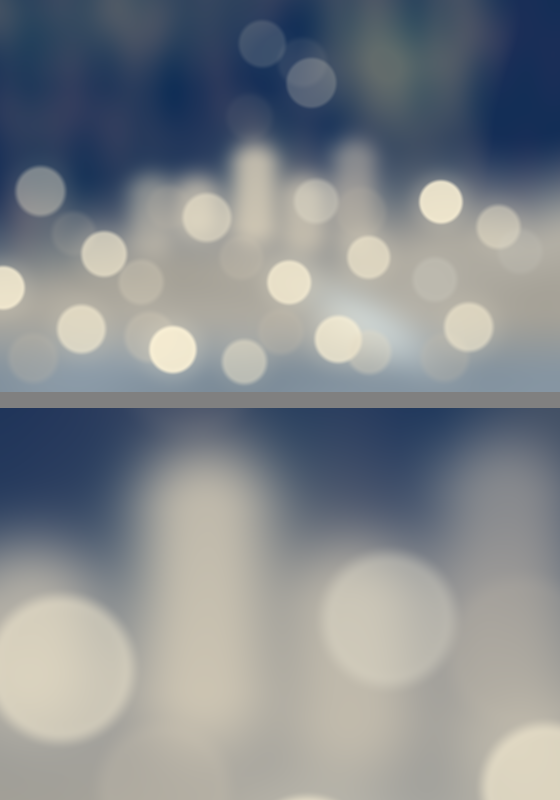
Top: the whole. Bottom: its middle third, enlarged.
Give the GLSL for this background, as a Shadertoy shader.

```glsl
// Defocused evening lights: pale bokeh discs over a warm haze and a deep blue backdrop.

const vec3 NAVY = vec3(0.09, 0.18, 0.34);
const vec3 OLIVE = vec3(0.38, 0.42, 0.42);
const vec3 WARM_HAZE = vec3(0.68, 0.665, 0.625);
const vec3 COOL_HAZE = vec3(0.51, 0.57, 0.62);
const vec3 CREAM = vec3(0.98, 0.94, 0.83);
const vec3 SAND = vec3(0.77, 0.73, 0.66);
const vec3 ICE = vec3(0.84, 0.89, 0.90);

vec2 hash22(vec2 p) {
    vec3 q = fract(vec3(p.xyx) * vec3(0.1031, 0.1030, 0.0973));
    q += dot(q, q.yzx + 33.33);
    return fract((q.xx + q.yz) * q.zy);
}

float gradientDot(vec2 cell, vec2 offset) {
    return dot(hash22(cell + 17.0) * 2.0 - 1.0, offset);
}

float gradientNoise(vec2 p) {
    vec2 i = floor(p), f = fract(p);
    vec2 u = f * f * f * (f * (f * 6.0 - 15.0) + 10.0);
    vec2 e = vec2(1.0, 0.0);
    float low = mix(gradientDot(i, f), gradientDot(i + e, f - e), u.x);
    float high = mix(gradientDot(i + e.yx, f - e.yx), gradientDot(i + 1.0, f - 1.0), u.x);
    return mix(low, high, u.y);
}

// Soft elliptical spot, 1 at its centre
float spot(vec2 p, vec2 centre, vec2 size) {
    vec2 d = (p - centre) / size;
    return exp(-dot(d, d));
}

vec3 backdrop(vec2 uv, vec2 p) {
    float veil = gradientNoise(p * vec2(4.5, 2.6));
    float smear = gradientNoise(p * vec2(8.0, 5.0) + 40.0);

    // Dark upper part with olive patches
    float pale = 0.12 + 0.55 * veil + 0.30 * smear;
    pale += 0.32 * smoothstep(0.76, 0.98, uv.y);
    pale += 0.75 * spot(uv, vec2(0.73, 0.82), vec2(0.15, 0.15));
    pale -= 0.60 * smoothstep(0.82, 1.0, uv.x);
    pale -= 0.30 * spot(uv, vec2(0.5, 0.9), vec2(0.07, 0.14));
    vec3 sky = mix(NAVY, OLIVE, clamp(pale, 0.0, 1.0));
    sky += vec3(0.07, 0.0, 0.01) * smear;

    // Haze that rises to the right
    vec3 haze = mix(COOL_HAZE, WARM_HAZE, smoothstep(0.02, 0.22, uv.y));
    haze += 0.08 * gradientNoise(p * vec2(2.5, 5.0) + 9.0);
    float horizon = 0.46 + 0.08 * smoothstep(0.55, 0.95, uv.x);
    horizon -= 0.10 * (1.0 - smoothstep(0.0, 0.3, uv.x));
    horizon += 0.10 * gradientNoise(p * vec2(4.0, 1.0) + 70.0);
    vec3 color = mix(haze, sky, smoothstep(horizon - 0.18, horizon + 0.15, uv.y));
    return mix(color, SAND, 0.40 * spot(uv, vec2(0.52, 0.48), vec2(0.16, 0.15)));
}

// Tall blurred columns of light
vec3 addColumns(vec3 color, vec2 p, float aspect) {
    for (int i = 0; i < 5; i++) {
        float k = float(i);
        vec2 rnd = hash22(vec2(k, 5.0));
        vec2 centre = vec2(aspect * (0.24 + 0.095 * k + 0.03 * rnd.y), 0.44 + 0.07 * rnd.x);
        vec2 d = abs(p - centre);
        float reach = mix(0.02, 0.10, fract(0.4 + k * 0.618));
        float dist = length(vec2(d.x, max(d.y - reach, 0.0)));
        float glow = exp(-pow(dist / 0.064, 2.6));
        float strength = 0.80 - 0.16 * abs(k - 2.0);
        color = mix(color, mix(SAND, CREAM, 0.40), glow * strength);
    }
    return color;
}

vec3 addDisc(vec3 color, float dist, float radius, float blur, float alpha, vec3 tint) {
    float mask = 1.0 - smoothstep(radius - blur, radius + blur, dist);
    float rim = smoothstep(radius * 0.72, radius * 0.95, dist) * mask;
    float halo = exp(-pow(dist / (radius * 1.4), 4.0));
    color = mix(color, tint, 0.22 * alpha * halo);
    return mix(color, tint, alpha * mask) + 0.02 * rim * alpha;
}

// Paired discs inside a band; spans are in uv units, alphas are (faint, bright)
vec3 addBand(vec3 color, vec2 p, float aspect, int count, float seed,
             vec2 spanX, vec2 spanY, vec2 alphas) {
    for (int i = 0; i < count; i++) {
        float k = float(i);
        vec2 rnd = hash22(vec2(k * 3.0 + 1.0, seed));
        float along = (k + 0.7 - 0.4 * mod(k, 2.0) + 0.7 * (rnd.x - 0.5)) / float(count);
        float level = fract(k * 0.618 + seed * 0.37);
        vec2 centre = vec2(aspect * mix(spanX.x, spanX.y, along),
                           mix(spanY.x, spanY.y, fract(k * 0.755 + 0.2 * rnd.y)));
        float radius = mix(0.054, 0.064, rnd.y);
        float blur = mix(0.012, 0.006, level);
        vec3 tint = mix(SAND, CREAM, smoothstep(0.1, 0.65, level));
        tint = mix(tint, ICE, 0.4 * step(0.75, rnd.x) * smoothstep(0.4, 0.7, centre.x / aspect));
        float alpha = mix(alphas.x, alphas.y, level * level);
        color = addDisc(color, distance(p, centre), radius, blur, alpha, tint);
    }
    return color;
}

void mainImage(out vec4 fragColor, in vec2 fragCoord) {
    vec2 uv = fragCoord / iResolution.xy;
    vec2 p = fragCoord / iResolution.y;
    float aspect = iResolution.x / iResolution.y;

    vec3 color = backdrop(uv, p);
    color = addColumns(color, p, aspect);

    // Cool slanting reflection
    vec2 slant = vec2(uv.x, uv.y + 0.7 * (uv.x - 0.66));
    color = mix(color, ICE, 0.65 * spot(slant, vec2(0.66, 0.17), vec2(0.11, 0.08)));

    // Faint discs above, mixed ones in the middle, bright ones below
    color = addBand(color, p, aspect, 4, 3.0, vec2(0.40, 0.60), vec2(0.68, 0.92), vec2(0.06, 0.22));
    color = addBand(color, p, aspect, 16, 8.0, vec2(-0.02, 0.96), vec2(0.26, 0.53), vec2(0.14, 0.85));
    color = addBand(color, p, aspect, 10, 11.0, vec2(0.0, 0.92), vec2(0.07, 0.17), vec2(0.25, 1.0));

    fragColor = vec4(clamp(color, 0.0, 1.0), 1.0);
}
```
